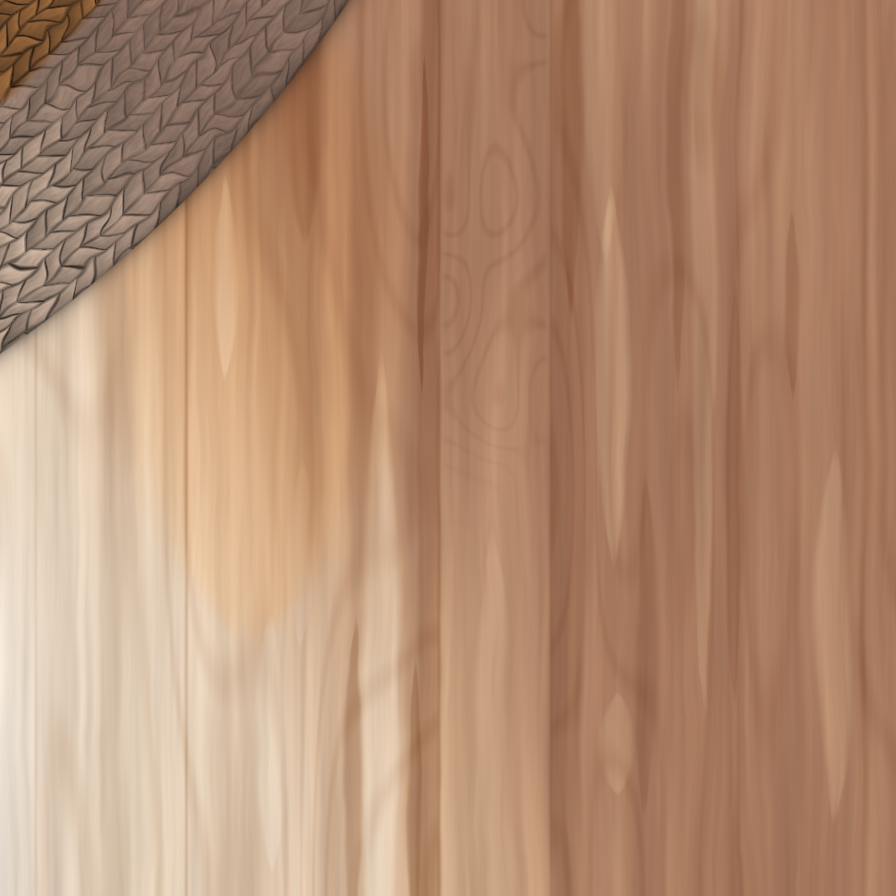
A WebGL 2 fragment shader for this texture:

```glsl
#version 300 es
precision highp float;
// Sunlit wooden planks with long grain and the corner of a round braided rug.
uniform vec2 u_resolution;
out vec4 outColor;

const vec3 DEEP_WOOD = vec3(0.65, 0.472, 0.365);
const vec3 MID_WOOD = vec3(0.785, 0.635, 0.505);
const vec3 PALE_WOOD = vec3(0.89, 0.81, 0.72);
const vec3 DARK_GRAIN = vec3(0.80, 0.70, 0.62);
const vec2 RUG_CENTER = vec2(-0.84, 1.825);
const float RUG_RADIUS = 1.481;

float hash(vec2 p) {
  vec3 q = fract(p.xyx * vec3(0.1031, 0.1030, 0.0973));
  q += dot(q, q.yzx + 33.33);
  return fract((q.x + q.y) * q.z);
}

float noise(vec2 p) {
  vec2 i = floor(p), f = fract(p);
  f = f * f * (3.0 - 2.0 * f);
  return mix(mix(hash(i), hash(i + vec2(1, 0)), f.x),
             mix(hash(i + vec2(0, 1)), hash(i + vec2(1, 1)), f.x), f.y);
}

float fbm(vec2 p) {
  float sum = 0.0, amp = 0.5;
  for (int i = 0; i < 4; i++) {
    sum += amp * noise(p);
    p = p * 2.03 + 17.1;
    amp *= 0.5;
  }
  return sum;
}

// Soft spindle, tapering toward both ends
float streak(vec2 p, vec2 center, vec2 halfSize) {
  vec2 q = abs(p - center) / halfSize;
  float taper = max(1.0 - q.y * q.y, 0.0);
  return smoothstep(1.0, 0.45, q.x / (taper + 0.001)) * smoothstep(0.0, 0.3, taper);
}

float seam(float x, float at, float width) {
  return exp(-pow((x - at) / width, 2.0));
}

float band(float x, float from, float to) {
  return smoothstep(from - 0.004, from + 0.004, x) * smoothstep(to + 0.004, to - 0.004, x);
}

// Thin growth rings following a stretched noise field
float rings(vec2 p, vec2 stretch, float count) {
  float wave = abs(fract(noise(p * stretch + 5.0) * count + p.x * 12.0) - 0.5);
  return smoothstep(0.22, 0.0, wave);
}

float paleFigure(vec2 p) {
  float s = streak(p, vec2(0.425, 0.22), vec2(0.03, 0.40));
  s += streak(p, vec2(0.682, 0.58), vec2(0.026, 0.22));
  s += 0.6 * streak(p, vec2(0.675, 0.95), vec2(0.035, 0.25));
  s += 0.9 * streak(p, vec2(0.785, 0.72), vec2(0.019, 0.55));
  s += 0.8 * streak(p, vec2(0.25, 0.69), vec2(0.017, 0.12));
  s += 0.8 * streak(p, vec2(0.93, 0.29), vec2(0.027, 0.22));
  s += 0.7 * streak(p, vec2(0.69, 0.17), vec2(0.024, 0.06));
  s += 0.6 * streak(p, vec2(0.55, 0.12), vec2(0.03, 0.30));
  s += 0.5 * streak(p, vec2(0.30, 0.17), vec2(0.025, 0.15));
  return s + 0.4 * streak(p, vec2(0.335, 0.38), vec2(0.016, 0.11));
}

float darkFigure(vec2 p) {
  float s = streak(p, vec2(0.471, 0.75), vec2(0.008, 0.20));
  s += streak(p, vec2(0.464, 0.10), vec2(0.010, 0.17));
  s += streak(p, vec2(0.396, 0.12), vec2(0.013, 0.20));
  s += 0.7 * streak(p, vec2(0.34, 0.90), vec2(0.03, 0.18));
  s += 0.8 * streak(p, vec2(0.635, 0.88), vec2(0.016, 0.25));
  s += 0.7 * streak(p, vec2(0.755, 0.85), vec2(0.013, 0.30));
  s += 0.7 * streak(p, vec2(0.885, 0.66), vec2(0.011, 0.11));
  s += 0.6 * streak(p, vec2(0.72, 0.28), vec2(0.018, 0.20));
  return s + 0.6 * streak(p, vec2(0.82, 0.45), vec2(0.016, 0.25));
}

vec3 woodColor(vec2 p) {
  vec2 w = p + vec2(0.014 * (fbm(vec2(p.x * 14.0, p.y * 6.0)) - 0.47), 0.0);
  float reach = p.x + 0.15 * p.y + 0.35 * p.y * p.y;
  float light = 1.0 - smoothstep(0.18, 0.80, reach);
  float broad = fbm(vec2(w.x * 32.0, w.y * 1.8)) - 0.47;
  float fine = fbm(vec2(w.x * 130.0, w.y * 4.0)) - 0.47;
  light += 0.26 * paleFigure(w) + 0.4 * broad + 0.07 * band(p.x, 0.49, 0.615);
  vec3 col = mix(DEEP_WOOD, MID_WOOD, clamp(light * 2.0, 0.0, 1.0));
  col = mix(col, PALE_WOOD, clamp(light * 2.0 - 1.0, 0.0, 1.0));
  // Window glare at the left, amber warmth beside the rug
  col = mix(col, vec3(0.95, 0.92, 0.88), 0.8 * exp(-p.x * 16.0) * smoothstep(0.65, 0.15, p.y));
  col *= mix(vec3(1), vec3(1.02, 0.97, 0.90), streak(p, vec2(0.28, 0.68), vec2(0.22, 0.42)));
  // Grain, wavy figure and plank seams
  col *= 1.0 + 0.14 * broad + 0.13 * fine;
  float wavy = rings(p, vec2(18.0, 9.0), 5.0) * band(p.x, 0.495, 0.61) * smoothstep(0.35, 0.65, p.y);
  float line = rings(p, vec2(13.0, 2.2), 4.0) * (1.0 - band(p.x, 0.49, 0.615));
  float shade = 0.5 * darkFigure(w) + 0.22 * wavy + 0.20 * line;
  shade += 0.45 * band(w.x, 0.467, 0.492) + 0.25 * band(w.x, 0.615, 0.65);
  shade += 0.5 * seam(p.x, 0.208, 0.002) + 0.25 * seam(p.x, 0.04, 0.002);
  shade += 0.35 * seam(p.x, 0.49, 0.002) + 0.3 * seam(p.x, 0.615, 0.002);
  shade += 0.25 * seam(w.x, 0.825, 0.003) + 0.4 * seam(w.x, 0.965, 0.005);
  return col * mix(vec3(1), DARK_GRAIN, min(shade, 1.0));
}

// Plaited straw: chevron strands in concentric rows
vec3 rugColor(vec2 p, float depth, float arc) {
  vec2 q = vec2(arc, depth) + 0.012 * (vec2(noise(p * 42.0), noise(p * 42.0 + 9.0)) - 0.5);
  float row = q.y / 0.037;
  float side = fract(row) - 0.5;
  float along = q.x / 0.031 + abs(side) * 1.5 + 0.5 * step(0.0, side) + hash(vec2(floor(row), 3.0));
  float strand = fract(along);
  float gap = smoothstep(0.13, 0.0, min(strand, 1.0 - strand));
  gap = max(gap, 0.7 * smoothstep(0.09, 0.0, min(abs(side), 0.5 - abs(side))));
  float sun = smoothstep(0.30, 0.03, p.x) * smoothstep(1.0, 0.72, p.y);
  vec3 col = mix(vec3(0.51, 0.41, 0.36), vec3(0.66, 0.575, 0.51), sun);
  float inner = smoothstep(0.214, 0.224, depth);
  col = mix(col, vec3(0.50, 0.34, 0.20), inner);
  float contrast = 0.28 + 0.35 * max(sun, inner);
  col *= 1.0 + contrast * (0.45 * (strand - 0.5) + 0.5 * (hash(floor(vec2(along, row * 2.0))) - 0.5));
  col *= 1.0 + 0.22 * (fbm(vec2(along * 3.0, row * 14.0)) - 0.47);
  col *= 1.0 - contrast * gap * (0.5 + 0.7 * noise(p * 60.0));
  return col * (1.0 - 0.35 * exp(-depth / 0.006));
}

void main() {
  vec2 p = gl_FragCoord.xy / u_resolution;
  vec2 fromCenter = p - RUG_CENTER;
  float depth = RUG_RADIUS - length(fromCenter);
  float arc = atan(fromCenter.y, fromCenter.x) * RUG_RADIUS;
  float pixel = 1.0 / min(u_resolution.x, u_resolution.y);
  vec3 wood = woodColor(p) * (1.0 - 0.35 * exp(min(depth, 0.0) / 0.009));
  vec3 rug = rugColor(p, max(depth, 0.0), arc);
  outColor = vec4(mix(wood, rug, smoothstep(-pixel, pixel, depth)), 1.0);
}
```
